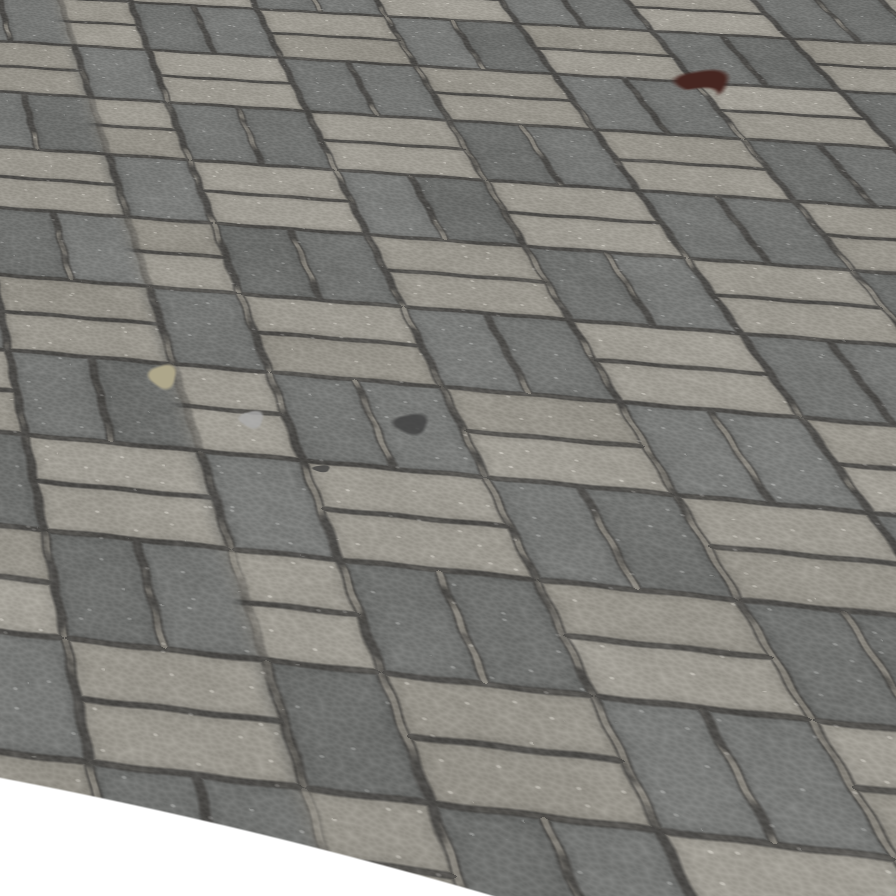
Reproduce this texture procedurally as a three.js fragment shader.

```glsl
// Worn basket-weave brick paving in perspective, with a seam and a white lower-left corner.
varying vec2 vUv;

#define LIGHT_BRICK vec3(0.605, 0.592, 0.558)
#define DARK_BRICK vec3(0.455, 0.460, 0.452)
#define JOINT_COLOR vec3(0.300, 0.295, 0.285)
#define SAND_COLOR vec3(0.580, 0.565, 0.530)
#define JOINT_HALF 0.026
#define EDGE_SOFT 0.013
#define TONE_SPREAD 0.055
#define GRAIN 0.07
#define SEAM 0.57
// Ground plane as projective columns: across, toward the viewer, start
#define AXIS_U vec3(0.1855, 0.0104, -0.0140)
#define AXIS_V vec3(0.01745, 0.06875, -0.0575)
#define START vec3(0.3008, 0.4154, 1.0)

float hash(vec2 p) {
  vec3 q = fract(vec3(p.xyx) * 0.1031);
  q += dot(q, q.yzx + 33.33);
  return fract((q.x + q.y) * q.z);
}

// Distance to the nearest scattered point
float cellular(vec2 p) {
  vec2 base = floor(p), f = p - base;
  float nearest = 1.0;
  for (int y = -1; y <= 1; y++)
    for (int x = -1; x <= 1; x++) {
      vec2 o = vec2(float(x), float(y));
      vec2 seed = base + o;
      vec2 r = o + vec2(hash(seed), hash(seed + 57.3)) - f;
      nearest = min(nearest, dot(r, r));
    }
  return sqrt(nearest);
}

// Layered sines for stains and uneven sand, about -1 to 1
float blotch(vec2 p) {
  float sum = 0.0, amp = 0.5;
  for (int i = 0; i < 4; i++) {
    sum += amp * sin(p.x + 1.7 * sin(p.y)) * cos(p.y + 1.3 * sin(p.x * 0.8));
    p = mat2(1.5, 1.1, -1.1, 1.5) * p + 2.3;
    amp *= 0.6;
  }
  return sum;
}

// One square cell holds two bricks: upright if dark, lying if light
vec3 paving(vec2 q) {
  q += 0.005 * sin(q.yx * vec2(17.0, 13.0) + 3.0 * sin(q * 5.0));
  vec2 cell = floor(q);
  float dark = 1.0 - mod(cell.x + cell.y, 2.0);
  vec2 split = mix(vec2(1.0, 2.0), vec2(2.0, 1.0), dark);
  vec2 b = (q - cell) * split;
  vec2 local = fract(b);
  vec2 e = min(local, 1.0 - local) / split;
  float edge = min(e.x, e.y);

  float tone = hash(cell * 2.0 + floor(b) + 31.0) - 0.5;
  vec3 brick = mix(LIGHT_BRICK, DARK_BRICK, dark) + TONE_SPREAD * tone;
  brick *= mix(0.93, 1.0, smoothstep(JOINT_HALF, 0.10, edge));

  // Sand shows mostly in the joints that run toward the viewer
  float sand = smoothstep(-0.1, 0.4, blotch(q * vec2(5.0, 3.0)) + 0.04 * q.y);
  sand *= mix(0.15, 0.8, step(e.x, e.y)) * (1.0 - smoothstep(0.008, 0.024, edge));
  vec3 joint = mix(JOINT_COLOR, SAND_COLOR, sand);
  return mix(joint, brick, smoothstep(JOINT_HALF - EDGE_SOFT, JOINT_HALF + EDGE_SOFT, edge));
}

// Soft ragged ellipse
float spot(vec2 p, vec2 center, vec2 radius) {
  vec2 d = (p - center) / radius;
  float ragged = 1.0 + 0.12 * sin(3.0 * atan(d.y, d.x) + 1.0);
  return 1.0 - smoothstep(0.75, 1.1, length(d) * ragged);
}

void main() {
  vec2 p = vec2(vUv.x, 1.0 - vUv.y);

  // Canvas to ground plane
  vec3 ray = vec3(p, 1.0);
  vec3 h = vec3(dot(ray, cross(AXIS_V, START)),
                dot(ray, cross(START, AXIS_U)),
                dot(ray, cross(AXIS_U, AXIS_V)));
  vec2 ground = h.xy / h.z;

  // Left of the seam the weave is shifted, with a half cell in between
  vec2 left = vec2(ground.x + SEAM - 1.0, ground.y);
  vec2 right = vec2(ground.x < 0.0 ? ground.x * 0.5 / SEAM : ground.x, ground.y);
  vec3 color = mix(paving(left), paving(right),
                   smoothstep(-SEAM - 0.13, -SEAM + 0.13, ground.x));

  // Grit and broad stains
  color += GRAIN * (cellular(ground * 28.0) - 0.48);
  color += 0.022 * blotch(ground * 2.3) + 0.018 * blotch(ground * 11.0);
  color += 0.12 * (1.0 - smoothstep(0.02, 0.09, cellular(ground * 5.0)))
         * step(0.5, hash(floor(ground * 5.0)));

  // Oil marks, pebble, pale smear and a fallen leaf
  color = mix(color, vec3(0.24), 0.8 * spot(p, vec2(0.459, 0.473), vec2(0.020, 0.012)));
  color = mix(color, vec3(0.25), 0.8 * spot(p, vec2(0.359, 0.523), vec2(0.010, 0.004)));
  color = mix(color, vec3(0.68, 0.65, 0.54), spot(p, vec2(0.182, 0.420), vec2(0.016, 0.014)));
  color = mix(color, vec3(0.67), 0.8 * spot(p, vec2(0.281, 0.468), vec2(0.014, 0.010)));
  float leaf = spot(p, vec2(0.785, 0.092), vec2(0.031, 0.015))
             * (1.0 - spot(p, vec2(0.778, 0.109), vec2(0.026, 0.012)));
  color = mix(color, vec3(0.27, 0.15, 0.13), leaf);

  // Blank corner below a gently curved cut
  float cut = 0.868 + 0.19 * p.x + 0.09 * p.x * p.x;
  color = mix(color, vec3(1.0), smoothstep(-0.0015, 0.0015, p.y - cut));
  gl_FragColor = vec4(color, 1.0);
}
```
